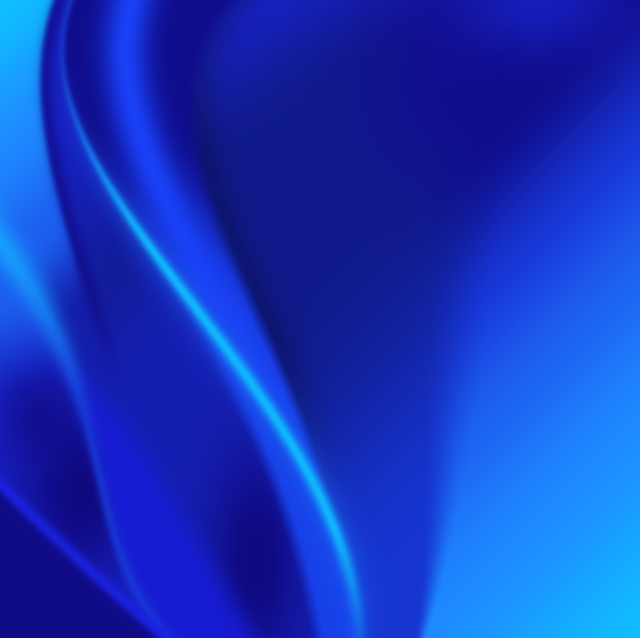
Give the GLSL for this background, as a Shadertoy shader.

```glsl
// Silky blue ribbons sweeping down the left of a soft diagonal blue glow.
#define CYAN    vec3(0.06, 0.74, 1.00)
#define AZURE   vec3(0.12, 0.54, 1.00)
#define BLUE    vec3(0.11, 0.37, 0.94)
#define ROYAL   vec3(0.09, 0.22, 0.85)
#define COBALT  vec3(0.09, 0.13, 0.78)
#define NAVY    vec3(0.06, 0.10, 0.54)
#define INDIGO  vec3(0.06, 0.03, 0.49)
#define EDGE_SOFTNESS 0.007
#define RIDGE_WIDTH   0.0095

// Horizontal position of a curve through five evenly spaced heights.
float curveX(vec4 k, float last, float y) {
    float s = 4.0 * y;
    vec4 d1 = vec4(k.yzw, last) - k;
    vec3 d2 = d1.yzw - d1.xyz;
    vec2 d3 = d2.yz - d2.xy;
    float d4 = d3.y - d3.x;
    return k.x + s * (d1.x + (s - 1.0) / 2.0 * (d2.x
         + (s - 2.0) / 3.0 * (d3.x + (s - 3.0) / 4.0 * d4)));
}

// Approximate signed distance to that curve, positive on its right.
float curveDist(vec2 q, vec4 k, float last) {
    float x = curveX(k, last, q.y);
    float slope = (curveX(k, last, q.y + 0.01) - x) / 0.01;
    return (q.x - x) / sqrt(1.0 + slope * slope);
}

float ridge(float d, float width) {
    return exp(-d * d / (width * width));
}

float rightOf(float d, float softness) {
    return smoothstep(-softness, softness, d);
}

float spot(vec2 q, vec2 center, vec2 radius) {
    vec2 r = (q - center) / radius;
    return exp(-dot(r, r));
}

// Broad panel behind the ribbons, lit from the lower right.
vec3 backdrop(vec2 q) {
    float diagonal = q.x + q.y;
    vec3 dim = mix(NAVY, ROYAL, 0.9 * smoothstep(0.92, 1.52, diagonal));
    dim = mix(dim, INDIGO + vec3(0.01, 0.02, 0.07),
              smoothstep(0.45, 0.75, q.x) * smoothstep(0.42, 0.12, q.y));
    dim = mix(dim, COBALT + vec3(0.01, 0.01, 0.04),
              1.0 - smoothstep(0.18, 0.47, q.y + 0.62 * q.x));
    vec3 lit = mix(INDIGO + vec3(0.0, 0.02, 0.05), ROYAL, smoothstep(0.97, 1.25, diagonal));
    lit = mix(lit, BLUE, smoothstep(1.20, 1.42, diagonal));
    lit = mix(lit, AZURE, smoothstep(1.36, 1.68, diagonal));
    lit = mix(lit, CYAN, smoothstep(1.62, 2.02, diagonal));
    float seam = curveDist(q, vec4(0.749, 0.729, 0.710, 0.694), 0.658);
    vec3 col = mix(dim, lit, rightOf(seam, mix(0.010, 0.11, 1.0 - q.y)));
    return mix(col, COBALT, 0.8 * spot(q, vec2(0.84, 0.0), vec2(0.13, 0.08)));
}

void mainImage(out vec4 fragColor, in vec2 fragCoord) {
    vec2 q = fragCoord / iResolution.xy;
    q.y = 1.0 - q.y;   // heights run downward from the top

    float outer  = curveDist(q, vec4(0.365, 0.310, 0.404, 0.501), 0.5625);
    float crest  = curveDist(q, vec4(0.111, 0.147, 0.319, 0.486), 0.5625);
    float sheen  = curveDist(q, vec4(0.206, 0.232, 0.358, 0.488), 0.560);
    float under  = curveDist(q, vec4(0.078, 0.156, 0.302, 0.426), 0.497);
    float inner  = curveDist(q, vec4(0.085, 0.078, 0.147, 0.215), 0.273);
    float lobe   = curveDist(q, vec4(-0.260, -0.104, 0.078, 0.247), 0.397);
    float strand = curveDist(q, vec4(-0.312, -0.104, 0.079, 0.161), 0.267);
    float corner = curveDist(q, vec4(-0.720, -0.480, -0.247, -0.008), 0.260);

    // Panel, shaded beside the ribbon
    vec3 col = backdrop(q);
    col *= 1.0 - 0.22 * ridge(outer, 0.035) * smoothstep(0.85, 0.5, q.y);

    // Ribbon body: dark hollows, a pale sheen and a blue outer band
    vec3 body = mix(COBALT, NAVY, 0.35);
    body = mix(body, INDIGO, spot(q, vec2(0.40, 0.88), vec2(0.07, 0.17)));
    body = mix(body, NAVY, 0.6 * spot(q, vec2(0.18, 0.42), vec2(0.06, 0.12)));
    float band = rightOf(crest, 0.012);
    vec3 bandCol = mix(INDIGO + vec3(0.0, 0.02, 0.06), ROYAL, smoothstep(0.20, 0.50, q.y));
    bandCol = mix(bandCol, vec3(0.10, 0.25, 0.96),
                  ridge(sheen, 0.036) * smoothstep(0.95, 0.45, q.y));
    body = mix(body, bandCol, band);
    float upperFold = (1.0 - band) * smoothstep(0.40, 0.15, q.y);
    body = mix(body, COBALT, 0.7 * upperFold);
    float underBand = rightOf(under, 0.014) * (1.0 - band);
    body = mix(body, ROYAL + vec3(0.0, 0.03, 0.06), underBand * smoothstep(0.35, 0.60, q.y));
    float bodyEdge = mix(0.016, EDGE_SOFTNESS, smoothstep(0.3, 0.9, q.y));
    col = mix(body, col, rightOf(outer, bodyEdge));

    // Bright field left of the ribbon
    float fall = q.y + 0.9 * q.x;
    vec3 field = mix(CYAN, AZURE, smoothstep(0.0, 0.26, fall));
    field = mix(field, BLUE, smoothstep(0.22, 0.44, fall));
    field = mix(field, mix(COBALT, NAVY, 0.5), smoothstep(0.42, 0.60, fall));
    float fieldMask = (1.0 - rightOf(inner, EDGE_SOFTNESS)) * smoothstep(0.66, 0.54, q.y);
    col = mix(col, field, fieldMask);
    col = mix(col, INDIGO, 0.55 * ridge(inner - 0.007, 0.012) * smoothstep(0.62, 0.45, q.y));

    // Lower lobe
    float lobeMask = (1.0 - rightOf(lobe, 0.03)) * smoothstep(0.50, 0.68, q.y);
    col = mix(col, vec3(0.09, 0.11, 0.84), 0.9 * lobeMask);

    // Left strand with its hollow
    vec3 hollow = mix(BLUE, COBALT, smoothstep(0.46, 0.64, q.y + 0.3 * q.x));
    hollow = mix(hollow, INDIGO, spot(q, vec2(0.13, 0.77), vec2(0.10, 0.14)));
    hollow = mix(hollow, INDIGO, 0.6 * spot(q, vec2(0.06, 0.65), vec2(0.06, 0.07)));
    col = mix(hollow, col, rightOf(strand, 0.012));
    vec3 strandCol = mix(mix(CYAN, AZURE, 0.4), ROYAL, smoothstep(0.36, 0.68, q.y));
    float strandWidth = mix(0.026, 0.009, smoothstep(0.35, 0.75, q.y));
    col = mix(col, strandCol, 0.85 * ridge(strand + 0.004, strandWidth));

    // Dark corner with a thin lit rim
    col = mix(mix(INDIGO, COBALT, 0.12), col, rightOf(corner, 0.014));
    col = mix(col, vec3(0.11, 0.14, 0.92), 0.8 * ridge(corner, 0.010));

    // Glowing crest
    float glow = smoothstep(0.04, 0.42, q.y) * smoothstep(1.12, 0.80, q.y);
    float crestWidth = RIDGE_WIDTH * mix(0.55, 1.15, smoothstep(0.1, 0.6, q.y));
    col = mix(col, BLUE, 0.45 * glow * ridge(crest, 3.0 * crestWidth));
    col = mix(col, mix(BLUE, CYAN, glow), (0.3 + 0.65 * glow) * ridge(crest, crestWidth));

    fragColor = vec4(clamp(col, 0.0, 1.0), 1.0);
}
```
